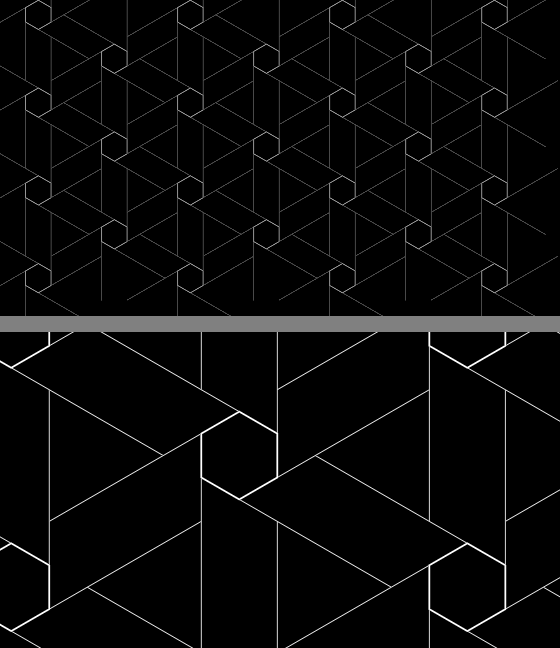
Top: the whole. Bottom: its middle third, enlarged.
Write a Shadertoy shader that draws this pattern.

```glsl
// Staggered lattice of small bright hexagons on black. Each side of a hexagon
// runs on past one corner as a thin arm, so the cells spin like pinwheels and
// interlock. Lengths are in hexagon radii; segments get box-filtered coverage.

const float SQRT3 = 1.7320508;
const float VIEW_HEIGHT = 21.6;    // canvas height in hexagon radii
const float ROW_PITCH = 6.0;
const int COLUMNS = 7;
const int LONG_ROWS = 4;           // even columns; odd columns hold one less
const vec2 FIRST_CENTER = vec2(1.5 * SQRT3 + 0.025, VIEW_HEIGHT - 1.015);
const float ARM_LENGTH = 4.0;
const float ARM_WIDTH = 0.0195;
const float SIDE_WIDTH = 0.04;
const vec3 BACKGROUND = vec3(0.0);
const vec3 LINE_COLOR = vec3(1.0);

// Distance to a vertical segment at x, from y = low to y = high
float verticalSegment(vec2 p, float x, float low, float high) {
    return length(p - vec2(x, clamp(p.y, low, high)));
}

// Share of a pixel-wide box covered by a stroke, also for hairlines
float strokeCoverage(float dist, float width, float pixel) {
    float near = max(dist - 0.5 * pixel, -0.5 * width);
    float far = min(dist + 0.5 * pixel, 0.5 * width);
    return clamp((far - near) / pixel, 0.0, 1.0);
}

// One hexagon with its six arms, centred on the origin
float pinwheel(vec2 p, float pixel) {
    const mat2 TURN_60 = mat2(0.5, -0.5 * SQRT3, 0.5 * SQRT3, 0.5);
    float apothem = 0.5 * SQRT3;
    float sideDist = 1e3;
    float armDist = 1e3;
    for (int i = 0; i < 6; i++) {
        sideDist = min(sideDist, verticalSegment(p, apothem, -0.5, 0.5));
        armDist = min(armDist, verticalSegment(p, apothem, 0.5, 0.5 + ARM_LENGTH));
        p = TURN_60 * p;
    }
    return max(strokeCoverage(sideDist, SIDE_WIDTH, pixel),
               strokeCoverage(armDist, ARM_WIDTH, pixel));
}

// Finite lattice: odd columns are dropped by half a row
float lattice(vec2 p, float pixel) {
    float ink = 0.0;
    for (int column = 0; column < COLUMNS; column++) {
        int odd = column % 2;
        for (int row = 0; row < LONG_ROWS - odd; row++) {
            vec2 steps = vec2(float(column), -float(row) - 0.5 * float(odd));
            vec2 center = FIRST_CENTER + steps * vec2(0.5 * SQRT3, 1.0) * ROW_PITCH;
            ink = max(ink, pinwheel(p - center, pixel));
        }
    }
    return ink;
}

void mainImage(out vec4 fragColor, in vec2 fragCoord) {
    float pixel = VIEW_HEIGHT / iResolution.y;
    float ink = lattice(fragCoord * pixel, pixel);
    fragColor = vec4(mix(BACKGROUND, LINE_COLOR, ink), 1.0);
}
```
